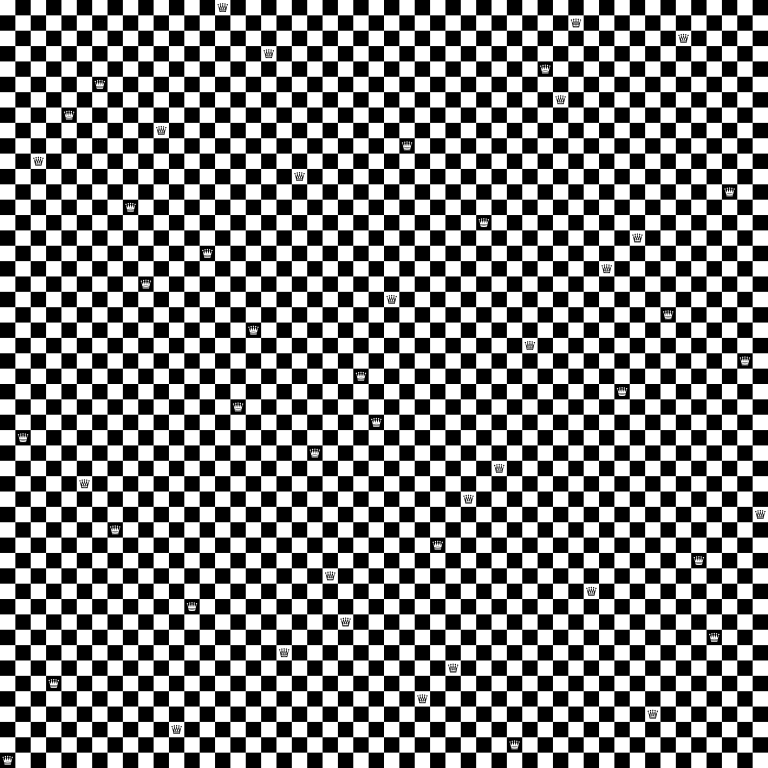
Reproduce this pattern procedurally as a WebGL 1 fragment shader.

```glsl
precision highp float;

// A 50 by 50 black and white checkerboard with one small queen in every row and column.
// Each row gets a key from layered sines; the rank of that key is its queen's column.
// Queens are solid white on black squares and drawn in black outline on white ones.

uniform vec2 u_resolution;

const float BOARD = 50.0;      // squares per side; even, so the board tiles
const int ROWS = 50;
const int SAMPLES = 3;         // queen samples per pixel and axis
const float LINE = 0.042;      // line width, in squares
const float FOOT = -0.28;      // lowest point of a queen, in squares

// Alternates between +1 and -1 per square, box filtered over one pixel.
float stripe(float x, float pixel) {
  float side = 1.0 - 2.0 * mod(floor(x), 2.0);
  float edge = 0.5 - abs(fract(x) - 0.5);
  return side * clamp(2.0 * edge / pixel, 0.0, 1.0);
}

float coverage(float dist, float width) {
  return clamp(0.5 - dist / width, 0.0, 1.0);
}

// Scattered value per row that keeps neighbouring rows apart.
float rowKey(float row) {
  float jitter = 0.10 * sin(1.7 * row * row) + 0.06 * sin(5.3 * row);
  return fract(0.618 * row + jitter);
}

// Ranking the keys uses every column exactly once.
float queenColumn(float row) {
  float own = rowKey(row);
  float rank = 0.0;
  for (int i = 0; i < ROWS; i++) {
    float other = float(i);
    if (other != row && rowKey(other) < own) rank += 1.0;
  }
  return rank;
}

// Flared crown with five spikes, each topped by a bead.
float queenDistance(vec2 p) {
  float halfWidth = mix(0.20, 0.31, clamp((p.y - FOOT) / 0.5, 0.0, 1.0));
  float u = p.x / halfWidth;
  float zigzag = 2.0 * abs(fract(2.0 * u + 0.5) - 0.5);
  float top = mix(0.24 - 0.06 * u * u, -0.03, zigzag);
  float body = max((p.y - top) * 0.3, (abs(u) - 1.0) * halfWidth);
  float dist = max(body, FOOT - p.y);
  for (int i = -2; i <= 2; i++) {
    float k = float(i);
    vec2 bead = vec2(0.148 * k, 0.255 - 0.015 * k * k);
    dist = min(dist, length(p - bead) - 0.042);
  }
  return dist;
}

// Two gently arched bands around the foot.
float bandDistance(vec2 p) {
  float y = p.y + 0.6 * p.x * p.x;
  return min(abs(y + 0.11), abs(y + 0.20)) - 0.35 * LINE;
}

float queenInk(vec2 p, float onWhite, float width) {
  float dist = queenDistance(p);
  float body = coverage(dist, width);
  float bands = body * coverage(bandDistance(p), width);
  float outline = coverage(abs(dist + 0.5 * LINE) - 0.5 * LINE, width);
  return mix(body - bands, max(outline, bands), onWhite);
}

// Averages the queen over the area of one pixel.
float sampledQueen(vec2 p, float onWhite, vec2 pixel) {
  float count = float(SAMPLES);
  float sum = 0.0;
  for (int j = 0; j < SAMPLES; j++) {
    for (int i = 0; i < SAMPLES; i++) {
      vec2 offset = (vec2(float(i), float(j)) + 0.5) / count - 0.5;
      sum += queenInk(p + offset * pixel, onWhite, pixel.y / count);
    }
  }
  return sum / (count * count);
}

void main() {
  vec2 pixel = BOARD / u_resolution;
  vec2 board = gl_FragCoord.xy * pixel;
  vec2 cell = floor(board);

  // Checkerboard, black in the lower left corner
  float shade = 0.5 - 0.5 * stripe(board.x, pixel.x) * stripe(board.y, pixel.y);

  // One queen per row
  if (abs(queenColumn(cell.y) - cell.x) < 0.5) {
    float onWhite = mod(cell.x + cell.y, 2.0);
    float ink = sampledQueen(fract(board) - 0.5, onWhite, pixel);
    shade = mix(shade, 1.0 - onWhite, ink);
  }

  gl_FragColor = vec4(vec3(shade), 1.0);
}
```
